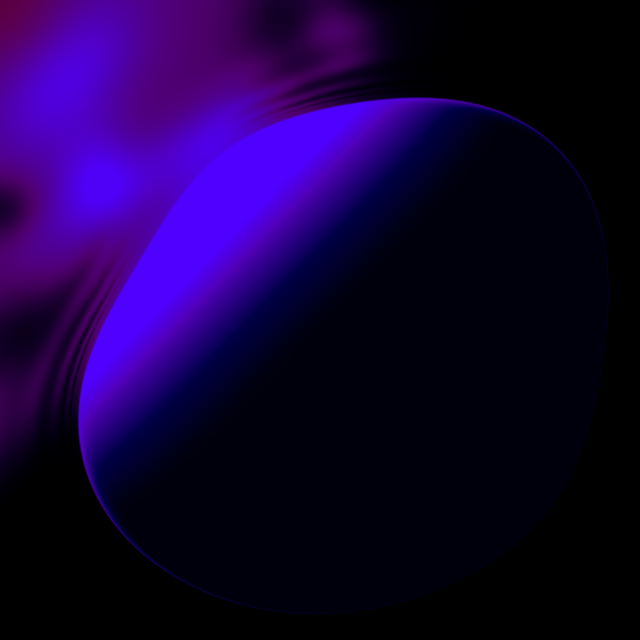
A Shadertoy shader for this background:

```glsl
#define CENTER vec2(0.534, 0.440)
#define RADIUS 0.407
#define EDGE_SOFTNESS 0.0022
#define RIM_WIDTH 0.007
#define RIPPLE_DEPTH 0.62
#define RIPPLE_REACH 0.05
#define RIPPLE_FAN 0.10

const vec3 ABYSS  = vec3(0.00, 0.00, 0.05);
const vec3 NAVY   = vec3(0.00, 0.00, 0.29);
const vec3 VIOLET = vec3(0.32, 0.00, 0.72);
const vec3 BLUE   = vec3(0.31, 0.00, 1.00);

// Soft elliptical spot, turned by an angle
float spot(vec2 p, vec2 center, vec2 size, float angle) {
    vec2 q = p - center;
    float c = cos(angle), s = sin(angle);
    q = vec2(c * q.x + s * q.y, c * q.y - s * q.x) / size;
    return exp(-dot(q, q));
}

// Wobbly outline as a short harmonic series
float outline(float a) {
    vec2 waves = vec2(0.0167, -0.0013) * vec2(cos(a), sin(a))
               + vec2(0.0026, 0.0376) * vec2(cos(2.0 * a), sin(2.0 * a))
               - vec2(0.0065, 0.0050) * vec2(cos(3.0 * a), sin(3.0 * a))
               + vec2(-0.0082, 0.0052) * vec2(cos(4.0 * a), sin(4.0 * a))
               - vec2(0.0036, 0.0043) * vec2(cos(5.0 * a), sin(5.0 * a));
    return RADIUS + waves.x + waves.y;
}

// Straight ramp between two slopes
float ramp(float from, float to, float s) {
    return clamp((s - from) / (to - from), 0.0, 1.0);
}

// Light falling off from blue through violet and navy
vec3 lightRamp(float s) {
    vec3 color = mix(BLUE, VIOLET, ramp(0.725, 0.785, s));
    color = mix(color, NAVY, ramp(0.78, 0.89, s));
    return mix(color, ABYSS, smoothstep(0.86, 1.02, s));
}

// Body with a thin rim that catches the light
vec3 bodyColor(float slope, float depth) {
    // Bands pinch together close to the edge
    float pinched = 0.78 + (slope - 0.78) * (1.0 + 0.3 * exp(-depth / 0.05));
    float rimSlope = min(slope, 0.75 + 0.235 * max(slope - 0.8, 0.0));
    float rim = 0.92 * exp(-depth / RIM_WIDTH) + 0.08 * exp(-depth / 0.03);
    return lightRamp(mix(pinched, rimSlope, rim));
}

// Clouds and ripples behind the body
vec3 backdropColor(vec2 p, float slope, float dist) {
    float fade = smoothstep(0.80, 0.60, slope + 0.6 * max(p.x - 0.2, 0.0));
    float field = 0.43
        + 0.50 * spot(p, vec2(0.10, 0.88), vec2(0.15, 0.085), 0.9)
        + 0.45 * spot(p, vec2(0.155, 0.72), vec2(0.065, 0.08), 0.0)
        + 0.20 * spot(p, vec2(0.08, 0.63), vec2(0.10, 0.05), 1.0)
        - 0.30 * spot(p, vec2(0.00, 0.675), vec2(0.06, 0.05), 0.0)
        - 0.30 * spot(p, vec2(0.45, 0.97), vec2(0.08, 0.09), 0.0)
        - 0.32 * spot(p, vec2(0.03, 0.48), vec2(0.11, 0.065), 0.8);
    field = field * fade
        + 0.45 * spot(p, vec2(0.36, 0.80), vec2(0.21, 0.053), 0.53)
        + 0.36 * spot(p, vec2(0.53, 0.945), vec2(0.055, 0.055), 0.0)
        + 0.35 * exp(-dist / 0.02) * smoothstep(0.90, 0.50, slope);

    // Rings double their spacing away from the edge and fan out at both ends
    float along = abs(p.x + p.y - 1.0);
    float ends = smoothstep(0.13, 0.42, along);
    float reach = exp(-dist * dist / 0.009) * smoothstep(0.003, 0.015, dist);
    float spacing = RIPPLE_REACH + RIPPLE_FAN * max(along - 0.3, 0.0);
    float ring = 0.5 - 0.5 * cos(6.2832 * log2(max(dist, 0.001) / spacing));
    field *= 1.0 - RIPPLE_DEPTH * ends * reach * ring;

    field = clamp(field, 0.0, 1.0);
    float red = 0.31 * smoothstep(0.0, 0.50, field);
    float corner = spot(p, vec2(0.0, 1.0), vec2(0.10), 0.0);
    return vec3(red + 0.05 * corner, 0.0, field * (0.97 - 0.4 * corner));
}

void mainImage(out vec4 fragColor, in vec2 fragCoord) {
    float scale = min(iResolution.x, iResolution.y);
    vec2 p = (fragCoord - 0.5 * iResolution.xy) / scale + 0.5;
    vec2 q = p - CENTER;
    float dist = length(q) - outline(atan(q.y, q.x));
    float slope = p.x + 0.98 * (1.0 - p.y) + 0.008;

    vec3 body = bodyColor(slope, max(-dist, 0.0));
    vec3 backdrop = backdropColor(p, slope, max(dist, 0.0));
    float softness = max(EDGE_SOFTNESS, 1.0 / scale);
    float cover = smoothstep(softness, -softness, dist);
    fragColor = vec4(mix(backdrop, body, cover), 1.0);
}
```
